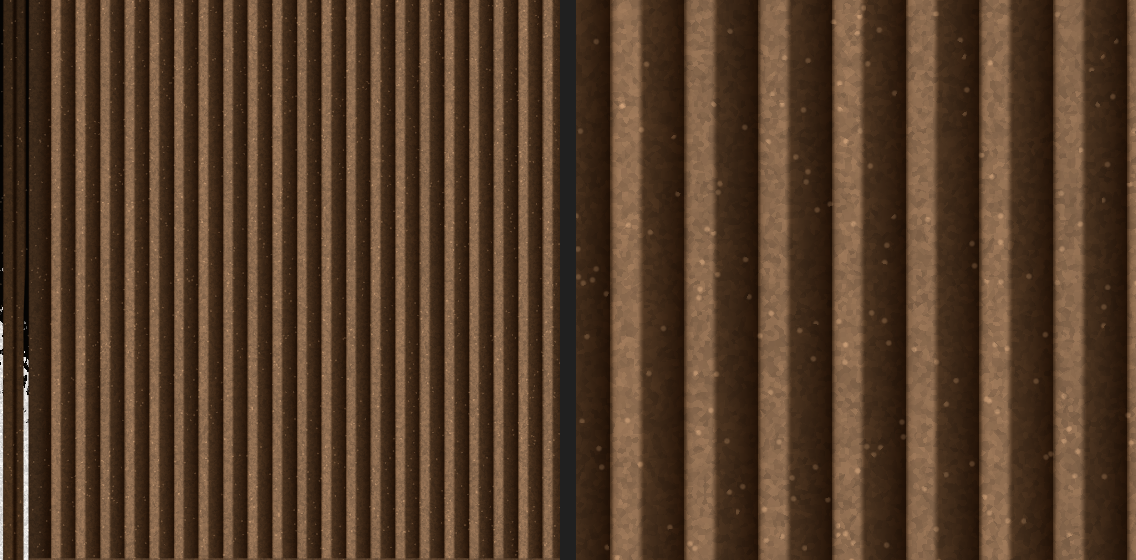
Left, the full canvas; right, a detail of the centre.
This texture is drawn by a Shadertoy shader. Its source:

```glsl
const float FIRST_RIDGE = 0.0903;
const float PITCH = 0.04392;
const float RIDGE_SHARE = 0.41;
const float FRAME_WIDTH = 0.052;

const vec3 RIDGE_TAN = vec3(0.55, 0.42, 0.31);
const vec3 RIDGE_SHADE = vec3(0.46, 0.34, 0.24);
const vec3 GROOVE_BROWN = vec3(0.29, 0.20, 0.125);
const vec3 GROOVE_DEEP = vec3(0.135, 0.07, 0.025);
const vec3 FRAME_BROWN = vec3(0.25, 0.17, 0.10);
const vec3 SEAM_BLACK = vec3(0.02, 0.015, 0.01);
const vec3 BARE_WHITE = vec3(0.88, 0.87, 0.86);

vec2 hash2(vec2 p) {
    vec3 q = fract(p.xyx * vec3(0.1031, 0.1030, 0.0973));
    q += dot(q, q.yzx + 33.33);
    return fract((q.xx + q.yz) * q.zy);
}

// Nearest feature point: x = distance, y = random value of its cell
vec2 cellular(vec2 p) {
    vec2 cell = floor(p);
    vec2 nearest = vec2(9.0, 0.0);
    for (int j = -1; j <= 1; j++) {
        for (int i = -1; i <= 1; i++) {
            vec2 id = cell + vec2(i, j);
            float d = length(id + hash2(id) - p);
            if (d < nearest.x) nearest = vec2(d, hash2(id + 71.7).x);
        }
    }
    return nearest;
}

// Soft-edged strip from a to b
float band(float x, float a, float b, float soft) {
    return smoothstep(a - soft, a + soft, x) - smoothstep(b - soft, b + soft, x);
}

// One corrugation: flat lit ridge, then a groove darkening to the right
vec3 corrugation(float t, float soft) {
    float depth = clamp((t - RIDGE_SHARE) / (1.0 - RIDGE_SHARE), 0.0, 1.0);
    vec3 groove = mix(GROOVE_BROWN, GROOVE_DEEP, pow(depth, 1.25));
    vec3 ridge = mix(RIDGE_SHADE, RIDGE_TAN, smoothstep(0.0, 0.13, t));
    float lit = smoothstep(0.0, soft, t)
              - smoothstep(RIDGE_SHARE - soft, RIDGE_SHARE + soft, t);
    return mix(groove, ridge, lit);
}

// Dark seam whose paint flakes away toward the bottom
vec3 wornSeam(vec2 uv, float wearTop, float wearFull) {
    float flakes = 0.65 * cellular(uv * vec2(150.0, 75.0)).y
                 + 0.35 * cellular(uv * vec2(300.0, 190.0)).y;
    float wear = smoothstep(wearTop, wearFull, uv.y);
    float bare = smoothstep(-0.06, 0.06, wear * 1.15 - 0.1 - flakes);
    return mix(SEAM_BLACK, BARE_WHITE, bare);
}

// Moulding at the left: two rounded beads between seams
vec3 frame(vec2 uv, float soft) {
    float beads = band(uv.x, 0.006, 0.023, 0.003)
                + 0.85 * band(uv.x, 0.030, 0.044, 0.003);
    vec3 color = mix(GROOVE_DEEP * 0.8, FRAME_BROWN, beads);
    color *= mix(1.2, 0.85, uv.y);
    float outer = band(uv.x, -0.02, 0.0055, soft);
    color = mix(color, wornSeam(uv, 0.64, 0.13), outer);
    float seamLeft = mix(0.042, 0.0465, smoothstep(0.42, 0.56, uv.y));
    float inner = band(uv.x, seamLeft, FRAME_WIDTH - 0.001, soft);
    return mix(color, wornSeam(uv, 0.55, 0.14), inner);
}

void mainImage(out vec4 fragColor, in vec2 fragCoord) {
    vec2 uv = fragCoord / iResolution.xy;
    float soft = max(0.0012, 0.8 / iResolution.x);

    // Repeating corrugations, preceded by a plain dark channel
    float phase = (uv.x - FIRST_RIDGE) / PITCH;
    vec3 color = corrugation(fract(phase), 2.0 * soft / PITCH);
    float channel = smoothstep(FRAME_WIDTH, FIRST_RIDGE, uv.x);
    vec3 channelColor = mix(GROOVE_BROWN * 0.82, GROOVE_DEEP, channel * channel);
    color = mix(channelColor, color, step(FIRST_RIDGE, uv.x));

    // Slight tonal drift from ridge to ridge and along each one
    float ridgeId = floor(phase);
    color *= 1.0 + 0.02 * sin(ridgeId * 2.4) + 0.02 * sin(uv.y * 7.0 + ridgeId * 1.7);

    // Thin lit lip along the bottom
    color = mix(color, RIDGE_SHADE * 0.85, 0.7 * (1.0 - smoothstep(0.002, 0.004, uv.y)));
    color = mix(frame(uv, soft), color, smoothstep(-soft, soft, uv.x - FRAME_WIDTH));

    // Sandy grain with sparse bright flecks
    float grain = 0.6 * cellular(uv * 330.0).y + 0.4 * cellular(uv * 170.0 + 19.0).y - 0.5;
    color *= 1.0 + 0.27 * grain;
    vec2 fleck = cellular(uv * 210.0 + 47.0);
    float glint = step(0.965, fleck.y) * (1.0 - smoothstep(0.15, 0.5, fleck.x));
    color += glint * vec3(0.16, 0.13, 0.10);

    fragColor = vec4(clamp(color, 0.0, 1.0), 1.0);
}
```
